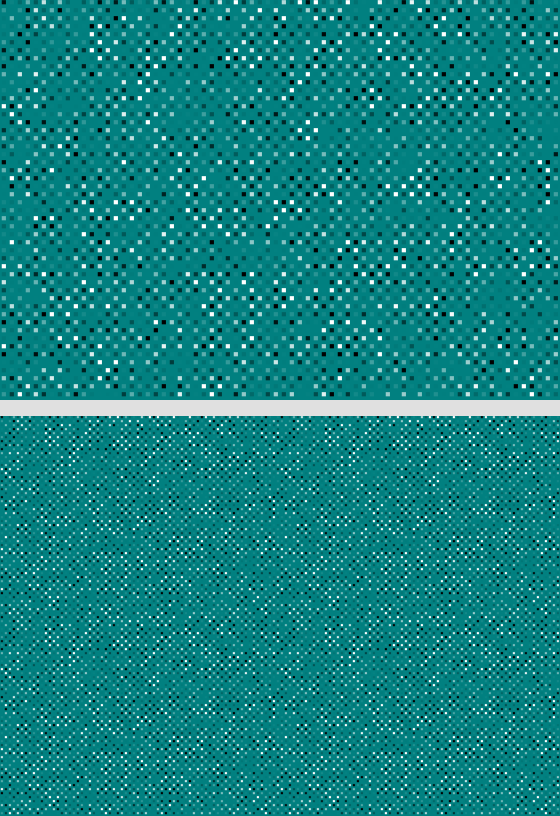
Top: one tile. Bottom: repeated 2 by 2.
Reproduce this pattern procedurally as a Shadertoy shader.

```glsl
// A teal ground with a 70 by 50 grid of small squares that alternate, like a
// checkerboard, between tints of white and shades of black. Each square has a
// random opacity, thinned in soft patches by wrapping gradient noise.

const vec2 GRID = vec2(70.0, 50.0);          // squares across and down
const vec2 PATCHES = vec2(14.0, 10.0);       // noise lattice, divides the tile
const vec2 DOT_CENTER = vec2(0.48, 0.72);    // position inside a cell
const float DOT_HALF = 0.262;                // half side, in cells
const vec3 TEAL = vec3(0.004, 0.502, 0.502);

float hash(vec2 p, float seed) {
    vec3 q = fract(vec3(p.xyx + seed) * vec3(0.1031, 0.1030, 0.0973));
    q += dot(q, q.yzx + 33.33);
    return fract((q.x + q.y) * q.z);
}

// Slope contribution of one lattice corner; the lattice wraps at its period
float cornerSlope(vec2 corner, vec2 offset, vec2 period, float seed) {
    float angle = 6.28319 * hash(mod(corner, period), seed);
    return dot(vec2(cos(angle), sin(angle)), offset);
}

float gradientNoise(vec2 p, vec2 period, float seed) {
    vec2 i = floor(p);
    vec2 f = p - i;
    vec2 w = f * f * f * (f * (f * 6.0 - 15.0) + 10.0);
    vec2 e = vec2(1.0, 0.0);
    float low = mix(cornerSlope(i, f, period, seed),
                    cornerSlope(i + e.xy, f - e.xy, period, seed), w.x);
    float high = mix(cornerSlope(i + e.yx, f - e.yx, period, seed),
                     cornerSlope(i + e.xx, f - e.xx, period, seed), w.x);
    return mix(low, high, w.y);
}

// Smooth coverage of an axis-aligned square
float squareMask(vec2 p, float halfSide, vec2 pixel) {
    vec2 cover = clamp((halfSide - abs(p)) / pixel + 0.5, 0.0, 1.0);
    return cover.x * cover.y;
}

// Opacity of one square: random, skewed to faint, varied by patches
float dotOpacity(vec2 cell) {
    float patchNoise = gradientNoise((cell + 0.5) / GRID * PATCHES, PATCHES, 7.0);
    float strength = pow(hash(cell, 19.0), 1.65);
    return clamp(strength * (1.1 + 1.3 * patchNoise), 0.0, 1.0);
}

void mainImage(out vec4 fragColor, in vec2 fragCoord) {
    vec2 grid = fragCoord / iResolution.xy * GRID;
    vec2 pixel = GRID / iResolution.xy;
    vec2 cell = floor(grid);

    // Even cells lighten the ground, odd cells darken it
    float isLight = 1.0 - mod(cell.x + cell.y, 2.0);
    float mask = squareMask(grid - cell - DOT_CENTER, DOT_HALF, pixel);

    vec3 color = mix(TEAL, vec3(isLight), mask * dotOpacity(cell));
    fragColor = vec4(color, 1.0);
}
```
